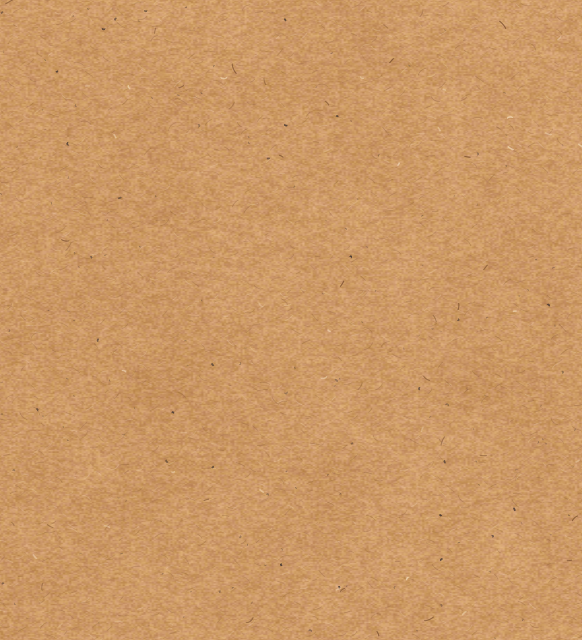
Reproduce this texture procedurally as a WebGL 1 fragment shader.

```glsl
precision highp float;
// Brown recycled cardboard: layered value noise gives the fine, slightly
// horizontal pulp grain and soft blotches; jittered grids scatter short
// curved fibres, dark specks and pale flecks over it.
uniform vec2 u_resolution;

const vec3 KRAFT = vec3(0.802, 0.600, 0.398);
const vec3 DARK_FIBRE = vec3(0.47, 0.30, 0.17);
const vec3 INK_SPECK = vec3(0.24, 0.19, 0.18);
const vec3 PALE_FLECK = vec3(0.95, 0.86, 0.73);

float hash(vec2 cell, float seed) {
  vec3 h = fract(vec3(cell.xyx + seed * 17.31) * vec3(0.1031, 0.1030, 0.0973));
  h += dot(h, h.yzx + 33.33);
  return fract((h.x + h.y) * h.z);
}

// Smooth value noise centred on zero, in -1..1.
float noise(vec2 p, float seed) {
  vec2 cell = floor(p);
  vec2 f = fract(p);
  f = f * f * (3.0 - 2.0 * f);
  float low = mix(hash(cell, seed), hash(cell + vec2(1.0, 0.0), seed), f.x);
  float high = mix(hash(cell + vec2(0.0, 1.0), seed), hash(cell + 1.0, seed), f.x);
  return 2.0 * mix(low, high, f.y) - 1.0;
}

// Distance to a gently bent stroke centred on the origin.
float strokeDistance(vec2 p, float angle, float halfLength, float bend) {
  float c = cos(angle);
  float s = sin(angle);
  vec2 q = vec2(c * p.x + s * p.y, c * p.y - s * p.x);
  q.y += bend * q.x * q.x;
  return length(vec2(max(abs(q.x) - halfLength, 0.0), q.y));
}

// Coverage of strokes scattered one per grid cell; share is the filled part.
// Spread limits the tilt away from horizontal, in radians.
float scatter(vec2 p, float cells, float seed, float share,
              float halfLength, float halfWidth, float spread, float blur) {
  vec2 home = floor(p * cells);
  float cover = 0.0;
  for (int j = -1; j <= 1; j++) {
    for (int i = -1; i <= 1; i++) {
      vec2 cell = home + vec2(float(i), float(j));
      float present = step(hash(cell, seed), share);
      vec2 centre = cell + vec2(hash(cell, seed + 1.0), hash(cell, seed + 2.0));
      float tilt = (2.0 * hash(cell, seed + 3.0) - 1.0) * spread;
      float size = mix(0.35, 1.0, hash(cell, seed + 4.0));
      float bend = (hash(cell, seed + 5.0) - 0.5) * 0.7 / halfLength;
      float d = strokeDistance(p - centre / cells, tilt, halfLength * size, bend);
      float ink = 1.0 - smoothstep(halfWidth - blur, halfWidth + blur, d);
      float strength = mix(0.4, 1.0, hash(cell, seed + 6.0));
      cover = max(cover, present * strength * ink);
    }
  }
  return cover;
}

// Pulp brightness: fine grain, felted streaks, faint weave and broad blotches.
float pulpTone(vec2 p) {
  float tone = 0.052 * noise(p * vec2(310.0, 470.0), 1.0);
  tone += 0.026 * noise(p * vec2(120.0, 290.0), 2.0);
  tone += 0.014 * noise(p * vec2(55.0, 110.0), 3.0);
  tone += 0.008 * noise(p * vec2(190.0, 24.0), 4.0);
  tone += 0.012 * noise(p * vec2(14.0, 19.0), 5.0);
  tone += 0.010 * noise(p * vec2(4.0, 5.0), 6.0);
  return tone;
}

void main() {
  vec2 p = gl_FragCoord.xy / u_resolution.y;
  float blur = 0.6 / u_resolution.y;

  // Base sheet, a little deeper towards the lower left.
  float tone = pulpTone(p) + 0.012 * (p.x + 0.4 * p.y - 0.65);
  vec3 color = KRAFT + tone * vec3(0.85, 1.0, 1.0);

  // Warm and cool tints among the fibres.
  float tint = noise(p * vec2(230.0, 300.0), 7.0);
  color += tint * vec3(0.004, -0.003, 0.036);

  // Felted hairs, nearly the tone of the sheet.
  float faintHair = scatter(p, 46.0, 11.0, 0.55, 0.008, 0.0007, 0.9, blur);
  float lightHair = scatter(p, 40.0, 21.0, 0.45, 0.007, 0.0007, 0.8, blur);
  color = mix(color, DARK_FIBRE, 0.27 * faintHair);
  color = mix(color, PALE_FLECK, 0.28 * lightHair);

  // Sparse distinct fibres, specks and flecks.
  float fibre = scatter(p, 13.0, 31.0, 0.17, 0.008, 0.0009, 1.5, blur);
  float speck = scatter(p, 18.0, 41.0, 0.15, 0.0016, 0.0014, 1.5, blur);
  float dust = scatter(p, 32.0, 51.0, 0.16, 0.0014, 0.0008, 1.5, blur);
  float fleck = scatter(p, 15.0, 61.0, 0.13, 0.0045, 0.0012, 1.2, blur);
  color = mix(color, DARK_FIBRE, 0.75 * fibre);
  color = mix(color, INK_SPECK, 0.85 * speck);
  color = mix(color, INK_SPECK, 0.42 * dust);
  color = mix(color, PALE_FLECK, 0.75 * fleck);

  gl_FragColor = vec4(clamp(color, 0.0, 1.0), 1.0);
}
```
